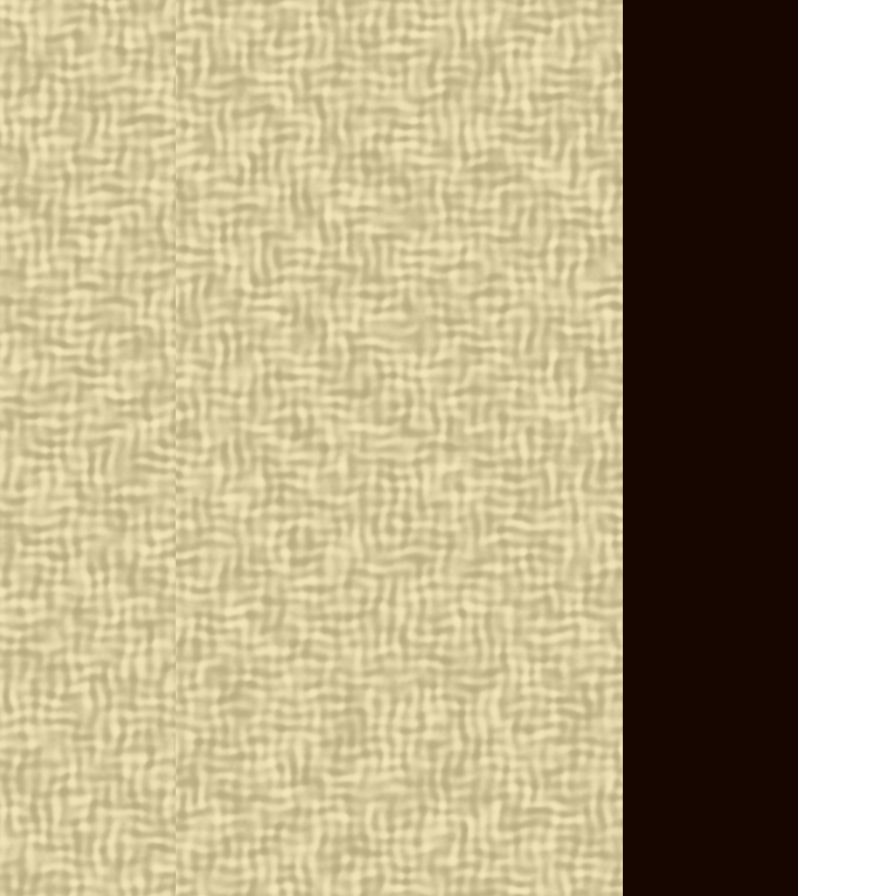
A Shadertoy shader for this texture:

```glsl
// Cream woven cloth with a dark upright band and a white margin on its right.
// Each thread is a raised sine ridge whose height fades in and out along its
// length; crossing sets of ridges and grooves are summed into an embossed shade.

const float TAU = 6.2831853;

float hash(vec2 cell) {
    return fract(sin(dot(cell, vec2(127.1, 311.7))) * 4375.85);
}

// Ridge that falls to zero at every whole number
float ridge(float x) {
    return 0.5 - 0.5 * cos(TAU * x);
}

// Height of one thread along its length, from layered sines
float threadHeight(float id, float along, float seed) {
    float a = TAU * hash(vec2(id, seed));
    float b = TAU * hash(vec2(id, seed + 7.0));
    float waves = sin(along * 0.75 + a) + 0.8 * sin(along * 1.55 + b)
                + 0.5 * sin(along * 2.9 + a + 2.0 * b);
    return clamp(0.6 + 0.4 * waves, -0.15, 1.25);
}

// Parallel threads: light ridges with dark grooves between them
float threads(float across, float along, float seed) {
    across += 0.13 * sin(along * 0.9 + across * 0.7 + seed)
            + 0.09 * sin(along * 2.1 - across * 1.3);
    float groove = across + 0.5;
    return ridge(across) * threadHeight(floor(across), along, seed)
         - ridge(groove) * threadHeight(floor(groove), along, seed + 31.0);
}

// Small uneven bumps, two to a thread
float bumps(vec2 p) {
    p *= 2.0;
    return (hash(floor(p)) - 0.5) * ridge(p.x) * ridge(p.y);
}

// Both thread directions, each leading in its own patches
float weave(vec2 p) {
    float lean = 0.35 * sin(p.x * 0.55 + 2.0 * sin(p.y * 0.37))
                      * sin(p.y * 0.48 + 1.5 * sin(p.x * 0.29));
    return threads(p.x, p.y, 3.0) * (1.0 + lean)
         + threads(p.y, p.x, 17.0) * (1.0 - lean)
         + 0.6 * bumps(p);
}

// Antialiased step across a vertical edge
float edge(float x, float at) {
    float halfPixel = 0.5 / iResolution.x;
    return smoothstep(at - halfPixel, at + halfPixel, x);
}

void mainImage(out vec4 fragColor, in vec2 fragCoord) {
    vec2 uv = fragCoord / iResolution.xy;
    vec2 p = uv * 64.0;

    // Two pieces of cloth meet at an upright seam
    float relief = mix(weave(p + vec2(83.4, 29.6)), weave(p), edge(uv.x, 0.196));
    vec3 color = vec3(0.84, 0.788, 0.617) + 0.13 * tanh(0.6 * relief);

    // Dark band, then white margin
    color = mix(color, vec3(0.09, 0.02, 0.0), edge(uv.x, 0.695));
    color = mix(color, vec3(1.0), edge(uv.x, 0.8906));
    fragColor = vec4(color, 1.0);
}
```
